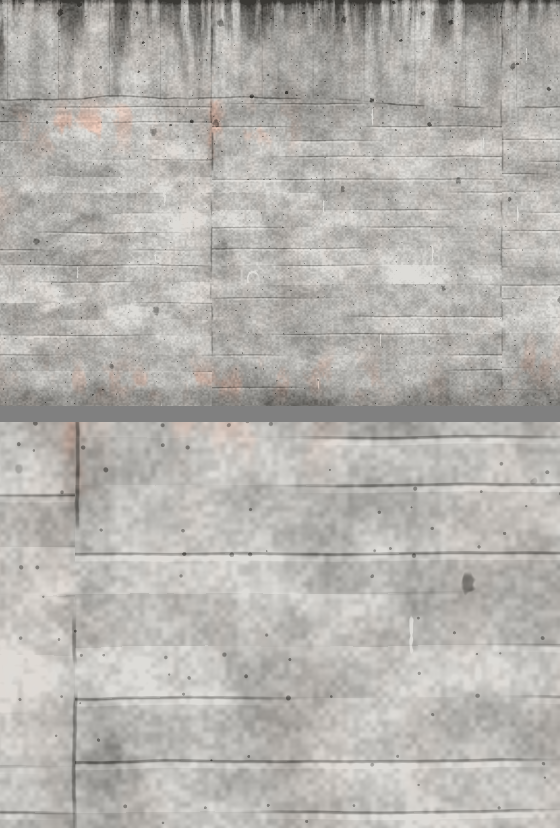
Top, the full canvas; bottom, a detail of the centre.
Write a Shadertoy shader that draws this texture.

```glsl
// Weathered board-marked concrete wall with streaks, seams, pits and rust.
#define BASE_TONE 0.692
#define BOARDS 23.0
#define LEDGE 0.757
#define SEAM_LEFT 0.378
#define SEAM_RIGHT 0.896
#define LINE_HALF 0.0011
#define STREAK_DARK 0.38
#define GRAIN 0.13
#define RUST_COLOR vec3(0.73, 0.59, 0.53)
#define WARM_TINT vec3(0.006, 0.002, -0.013)

float hash(vec2 p) {
    return fract(sin(dot(p, vec2(127.1, 311.7))) * 43758.5);
}

float noise(vec2 p) {
    vec2 i = floor(p), f = fract(p);
    f = f * f * (3.0 - 2.0 * f);
    return mix(mix(hash(i), hash(i + vec2(1, 0)), f.x),
               mix(hash(i + vec2(0, 1)), hash(i + vec2(1, 1)), f.x), f.y);
}

float fbm(vec2 p) {
    float sum = 0.0, amp = 0.5;
    for (int i = 0; i < 5; i++) {
        sum += amp * noise(p);
        p = p * 2.03 + 17.3;
        amp *= 0.5;
    }
    return sum / 0.97;
}

// Antialiased line of half width w at signed distance d
float line(float d, float w) {
    float px = 0.8 / iResolution.y;
    return 1.0 - smoothstep(w - px, w + px, abs(d));
}

// Soft elliptical area
float blob(vec2 p, vec2 center, vec2 size) {
    vec2 q = (p - center) / size;
    return exp(-dot(q, q));
}

// Scattered ragged spots, one candidate per cell
float spots(vec2 p, vec2 cells, float density, vec2 radius) {
    vec2 id = floor(p * cells);
    vec2 center = 0.25 + 0.5 * vec2(hash(id + 3.1), hash(id + 8.7));
    vec2 q = (fract(p * cells) - center) / cells / radius;
    float size = 0.5 + 0.6 * hash(id + 5.3);
    float d = length(q) + 0.6 * (noise(p * 240.0) - 0.5);
    return step(hash(id), density) * (1.0 - smoothstep(size * 0.6, size * 1.3, d));
}

void mainImage(out vec4 fragColor, in vec2 fragCoord) {
    vec2 uv = fragCoord / iResolution.xy;
    vec2 p = fragCoord / iResolution.y;
    vec2 ragged = uv + 0.07 * (vec2(fbm(p * 9.0), fbm(p * 9.0 + 31.0)) - 0.5);
    float ledgeY = LEDGE - 0.018 * smoothstep(0.5, 0.85, uv.x) + 0.02 * (fbm(vec2(p.x * 7.0, 2.0)) - 0.5);
    float upper = smoothstep(-0.005, 0.005, p.y - ledgeY);
    float lower = 1.0 - upper;

    // Clouding, trowel smears and grain
    float tone = BASE_TONE + 0.22 * (fbm(p * 4.0) - 0.5);
    tone += 0.20 * (fbm(p * vec2(9.0, 24.0) + 40.0) - 0.5) * lower;
    tone += 0.20 * (fbm(p * 30.0 + 7.0) - 0.5);
    tone += GRAIN * (noise(p * 210.0) - 0.5);

    // Horizontal boards with broken joints
    float panel = step(SEAM_LEFT, uv.x) + step(SEAM_RIGHT, uv.x);
    float b = p.y * BOARDS + 0.12 * (fbm(vec2(p.x * 8.0, p.y * 4.0)) - 0.5);
    float edge = floor(b + 0.5);
    float jointY = (b - edge - 0.35 * (hash(vec2(edge, panel)) - 0.5)) / BOARDS;
    float worn = smoothstep(0.35, 0.75, noise(vec2(p.x * 5.0 + panel * 9.0, edge * 7.0)));
    float row = edge + step(0.0, jointY);
    tone += 0.06 * (hash(vec2(row, panel + 4.0)) - 0.5) * lower;
    tone -= 0.20 * line(jointY, LINE_HALF) * worn * lower;
    tone += 0.07 * line(jointY + 0.004, 0.002) * worn * lower;

    // Pale skin left on some boards
    float skin = smoothstep(0.46, 0.58, fbm(vec2(p.x * 6.0, p.y * 13.0) + row * 2.7));
    float pale = blob(ragged, vec2(0.21, 0.50), vec2(0.13, 0.15))
               + blob(ragged, vec2(0.14, 0.27), vec2(0.22, 0.09))
               + 0.6 * blob(ragged, vec2(0.48, 0.52), vec2(0.10, 0.13))
               + 0.7 * blob(ragged, vec2(0.74, 0.30), vec2(0.12, 0.06));
    tone += lower * skin * (0.03 + 0.10 * min(pale, 1.0));

    // Upright boards and rain streaks above the ledge
    float upright = abs(fract(uv.x * 11.0 + 0.85) - 0.5) - 0.5;
    tone -= 0.09 * line(upright / 8.0, LINE_HALF) * upper;
    tone += 0.28 * (fbm(vec2(p.x * 32.0, p.y * 4.0)) - 0.49) * upper;
    float reach = 0.04 + 0.24 * noise(vec2(p.x * 17.0, 5.0)) * mix(1.0, 0.65, smoothstep(0.3, 0.6, uv.x));
    float drip = smoothstep(1.0 - reach, 1.02, p.y + 0.05 * (fbm(p * 22.0) - 0.5));
    tone -= STREAK_DARK * drip * smoothstep(0.3, 0.65, fbm(vec2(p.x * 55.0, p.y * 6.0)));
    tone -= 0.22 * smoothstep(0.985, 1.0, p.y);

    // Ledge crack and damp shadow
    float damp = exp(-pow((p.y - ledgeY + 0.018) / 0.032, 2.0));
    float dampSide = 0.35 + blob(uv, vec2(0.04, LEDGE), vec2(0.22, 0.3)) + 0.4 * smoothstep(0.65, 1.0, uv.x);
    tone -= 0.15 * damp * dampSide * smoothstep(0.3, 0.6, fbm(p * vec2(6.0, 18.0)));
    tone -= 0.22 * line(p.y - ledgeY, 0.0018) * smoothstep(0.25, 0.6, noise(p * 13.0));

    // Panel seams, seam stain and grimy foot
    float wobble = 0.006 * (fbm(vec2(2.0, p.y * 18.0)) - 0.5);
    float chipped = smoothstep(0.2, 0.65, noise(vec2(3.0, p.y * 35.0)));
    tone -= 0.22 * chipped * line(uv.x - SEAM_LEFT - wobble, LINE_HALF) * smoothstep(0.1, 0.12, uv.y);
    tone -= 0.18 * chipped * line(uv.x - SEAM_RIGHT - wobble, LINE_HALF);
    float stain = blob(ragged, vec2(0.385, 0.54), vec2(0.022, 0.16)) + blob(ragged, vec2(0.393, 0.38), vec2(0.025, 0.03));
    tone -= 0.17 * stain * smoothstep(0.25, 0.6, fbm(p * 24.0));
    tone -= 0.16 * (1.0 - smoothstep(0.0, 0.08, p.y + 0.05 * (fbm(p * 12.0) - 0.5)));

    // Air pits, bolt holes and spalls
    tone -= 0.24 * spots(p, vec2(58.0), 0.16, vec2(0.0018));
    tone -= 0.34 * spots(p + 0.7, vec2(14.0), 0.20, vec2(0.0048)) * smoothstep(0.55, 0.72, p.y);
    tone -= 0.24 * spots(p + 3.1, vec2(7.0), 0.16, vec2(0.008, 0.010));

    // White drips and a small chalk ring
    tone += 0.17 * spots(p + 5.4, vec2(8.0, 6.0), 0.12, vec2(0.0025, 0.022));
    float ring = length((uv - vec2(0.452, 0.313)) * vec2(1.75, 1.0)) - 0.017;
    tone += 0.17 * line(ring, 0.0022) * smoothstep(0.2, 0.5, noise(p * 60.0));

    // Rust bleeding along the ledge, left edge and foot
    float rust = blob(ragged, vec2(0.0, 0.62), vec2(0.018, 0.12)) + blob(ragged, vec2(0.13, 0.69), vec2(0.12, 0.05))
               + 0.7 * blob(ragged, vec2(0.46, 0.70), vec2(0.07, 0.04)) + blob(ragged, vec2(0.38, 0.70), vec2(0.012, 0.10))
               + 0.8 * blob(ragged, vec2(0.40, 0.065), vec2(0.33, 0.035)) + 0.5 * blob(ragged, vec2(0.95, 0.09), vec2(0.07, 0.07));
    rust = min(rust + 0.12, 1.0) * smoothstep(0.44, 0.68, fbm(p * vec2(26.0, 14.0) + 60.0));

    tone = clamp(tone, 0.22, 0.86);
    vec3 color = mix(tone + WARM_TINT, RUST_COLOR * tone / 0.65, 0.7 * rust);
    fragColor = vec4(color, 1.0);
}
```
